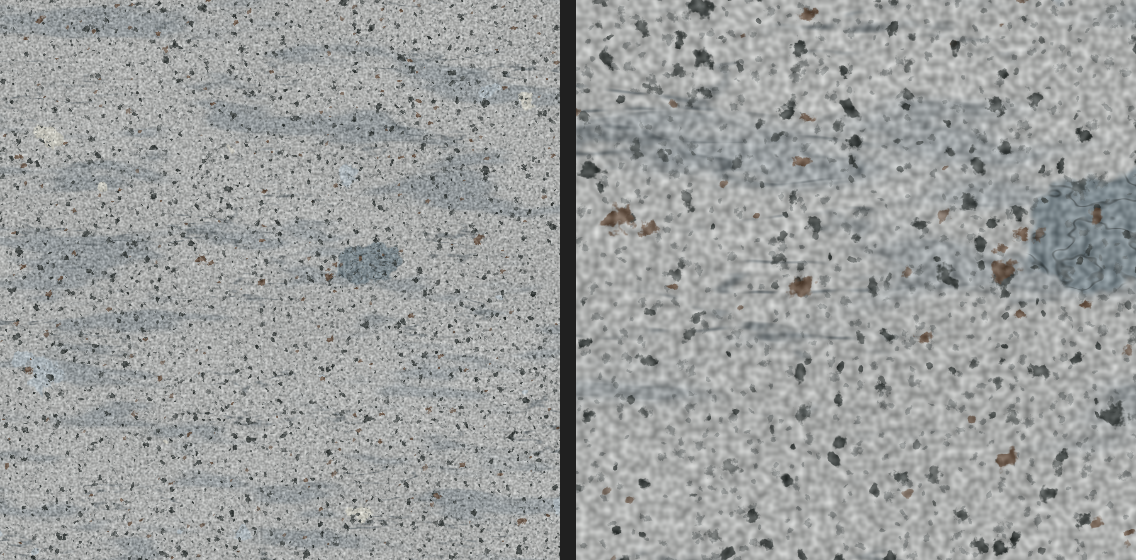
Left: the whole. Right: its middle third, enlarged.
Give the GLSL for this texture, as a Shadertoy shader.

```glsl
// Grey volcanic tuff: fine grain, dark crystal specks, flat wisps and a few stone clasts.

vec3 hash3(vec2 p) {
    vec3 q = fract(p.xyx * vec3(0.1031, 0.1030, 0.0973));
    q += dot(q, q.yxz + 33.33);
    return fract((q.xxy + q.yzz) * q.zyx);
}

float cornerSlope(vec2 cell, vec2 offset) {
    float angle = 6.2832 * hash3(cell).x;
    return dot(vec2(cos(angle), sin(angle)), offset);
}

float gradientNoise(vec2 p) {
    vec2 i = floor(p), f = p - i;
    vec2 u = f * f * f * (f * (f * 6.0 - 15.0) + 10.0);
    vec2 e = vec2(1.0, 0.0);
    return mix(mix(cornerSlope(i, f), cornerSlope(i + e.xy, f - e.xy), u.x),
               mix(cornerSlope(i + e.yx, f - e.yx), cornerSlope(i + 1.0, f - 1.0), u.x), u.y);
}

float fbm(vec2 p) {
    float sum = 0.0, gain = 1.0;
    for (int k = 0; k < 3; k++) {
        sum += gain * gradientNoise(p);
        p = p * 2.13 + vec2(17.3, 41.7);
        gain *= 0.5;
    }
    return sum;
}

mat2 rotation(float a) {
    return mat2(cos(a), sin(a), -sin(a), cos(a));
}

// Soft coverage of a ragged ellipse, with 1 at its rim.
float blob(vec2 d, vec2 radii, float wobble, float soft) {
    return 1.0 - smoothstep(1.0 - soft, 1.0 + soft, length(d / radii) + wobble);
}

// Randomly placed blobs: x is coverage, y is a random value for each blob.
vec2 scatter(vec2 uv, float cells, float density, vec2 radiusRange, float tilt, float soft, float seed) {
    vec2 p = uv * cells, home = floor(p), best = vec2(0.0);
    float wobble = 1.1 * fbm(uv * 0.9 / radiusRange.y + seed);
    for (int y = -1; y <= 1; y++)
    for (int x = -1; x <= 1; x++) {
        vec2 cell = home + vec2(x, y);
        vec3 place = hash3(cell + seed);
        vec3 look = hash3(cell + seed + 57.0);
        if (place.z > density) continue;
        float radius = mix(radiusRange.x, radiusRange.y, look.x * look.x);
        vec2 d = rotation((look.y - 0.5) * tilt) * (cell + place.xy - p) / cells;
        float cover = blob(d, radius * vec2(1.2, mix(0.6, 1.1, look.z)), wobble, soft);
        if (cover > best.x) best = vec2(cover, look.y);
    }
    return best;
}

// Thin line along the zero contour of a value.
float contour(float value, float width) {
    return 1.0 - smoothstep(0.0, width, abs(value));
}

// Ash matrix with flattened bluish lenses and dark wisps.
vec3 matrixColor(vec2 uv) {
    const vec3 ash = vec3(0.676, 0.682, 0.677);
    const vec3 lensBlue = vec3(0.550, 0.580, 0.597);
    const vec3 wispGrey = vec3(0.400, 0.430, 0.445);
    vec2 flow = uv + vec2(0.0, 0.014 * gradientNoise(uv * vec2(6.0, 8.0)));
    float band = fbm(flow * vec2(3.2, 15.0) + 5.0);
    float lens = smoothstep(0.06, 0.46, band);
    float patches = smoothstep(0.05, 0.4, fbm(flow * vec2(3.5, 13.0) + 29.0));
    float wisp = patches * contour(fbm(flow * vec2(6.0, 30.0) + 71.0), 0.12);
    float rim = 0.45 * contour(band - 0.3, 0.05);
    float broken = smoothstep(-0.35, 0.25, gradientNoise(uv * vec2(60.0, 110.0)));
    vec3 color = mix(ash, lensBlue, 0.75 * lens);
    color = mix(color, wispGrey, 0.75 * broken * max(wisp, rim));
    return color + 0.035 * gradientNoise(uv * vec2(3.0, 5.0) + 13.0);
}

vec3 addPaleClasts(vec3 color, vec2 uv) {
    const vec3 cream = vec3(0.78, 0.775, 0.735);
    const vec3 paleBlue = vec3(0.67, 0.71, 0.735);
    vec2 clast = scatter(uv, 6.0, 0.5, vec2(0.005, 0.024), 1.6, 0.16, 11.0);
    return mix(color, mix(paleBlue, cream, step(0.5, clast.y)), 0.85 * clast.x);
}

// One large slate-coloured inclusion with cracks.
vec3 addSlateClast(vec3 color, vec2 uv, vec2 center, vec2 radii) {
    const vec3 slate = vec3(0.47, 0.52, 0.545);
    const vec3 crackGrey = vec3(0.27, 0.30, 0.31);
    vec2 d = rotation(-0.15) * (uv - center);
    float cover = blob(d, radii, 0.4 * fbm(uv * 28.0), 0.07);
    float crack = contour(fbm(uv * vec2(24.0, 42.0) + 3.0), 0.07);
    return mix(color, mix(slate, crackGrey, 0.7 * crack), 0.9 * cover);
}

vec3 addSpecks(vec3 color, vec2 uv) {
    const vec3 crystal = vec3(0.22, 0.24, 0.235);
    const vec3 rust = vec3(0.40, 0.32, 0.26);
    vec2 dust = scatter(uv, 150.0, 0.34, vec2(0.0011, 0.0026), 6.28, 0.4, 201.0);
    vec2 small = scatter(uv, 66.0, 0.42, vec2(0.0016, 0.0044), 6.28, 0.32, 305.0);
    vec2 large = scatter(uv, 25.0, 0.24, vec2(0.0035, 0.0068), 6.28, 0.25, 409.0);
    color = mix(color, vec3(0.36, 0.38, 0.38), 0.5 * dust.x);
    color = mix(color, mix(crystal, rust, step(0.87, small.y)), small.x * mix(0.55, 0.95, fract(small.y * 7.0)));
    return mix(color, mix(crystal, rust, step(0.85, large.y)), 0.85 * large.x);
}

void mainImage(out vec4 fragColor, in vec2 fragCoord) {
    vec2 uv = fragCoord / iResolution.y;
    vec3 color = matrixColor(uv);
    color = addPaleClasts(color, uv);
    color = addSlateClast(color, uv, vec2(0.66, 0.53), vec2(0.058, 0.036));
    color = addSpecks(color, uv);
    // Sandy grain over everything
    float grain = 0.20 * gradientNoise(uv * 230.0) + 0.13 * gradientNoise(uv * 117.0 + 7.0);
    fragColor = vec4(clamp(color + grain, 0.0, 1.0), 1.0);
}
```
